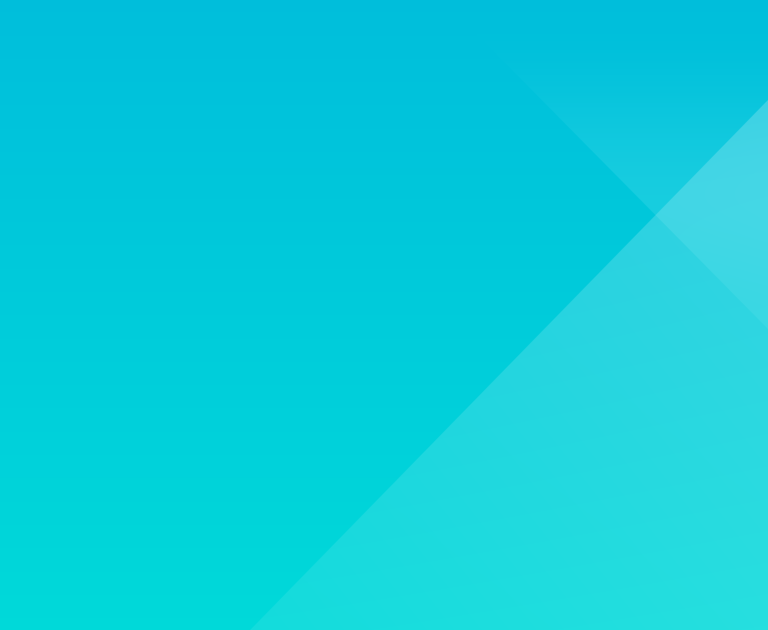
Write a WebGL 1 fragment shader that draws this background.

```glsl
precision highp float;
// Flat cyan background: a vertical gradient from blue-cyan to turquoise, with
// two translucent diagonal sheets crossing at the right. Each sheet is a
// half-plane with a smoothed edge and an opacity that varies over its area.

uniform vec2 u_resolution;

// Coverage of the half-plane on the side of a point that the normal faces.
float halfPlane(vec2 p, vec2 point, vec2 normal) {
    float pixel = 1.0 / u_resolution.y;
    return smoothstep(-0.75 * pixel, 0.75 * pixel, dot(p - point, normalize(normal)));
}

void main() {
    // Height is one unit; x is scaled so the layout always fills the width.
    vec2 uv = gl_FragCoord.xy / u_resolution;
    vec2 p = vec2(uv.x * 1.219, uv.y);

    // Vertical base gradient
    vec3 color = mix(vec3(0.0, 0.851, 0.851), vec3(0.0, 0.745, 0.859), uv.y);

    // Upper sheet: falls to the right, fading in from its top corner
    float upper = halfPlane(p, vec2(1.040, 0.659), vec2(1.012, 1.0));
    float upperFade = smoothstep(0.96, 0.68, p.y) * mix(0.07, 0.12, smoothstep(0.48, 0.68, p.y));
    color = mix(color, vec3(0.75, 0.98, 1.0), upper * upperFade);

    // Lower sheet: rises to the right, brighter toward the upper right
    float lower = halfPlane(p, vec2(0.397, 0.0), vec2(1.0235, -1.0));
    float lowerFade = 0.075 + 0.09 * (p.x - 0.4) + 0.07 * p.y;
    color = mix(color, vec3(1.0), lower * lowerFade);

    gl_FragColor = vec4(color, 1.0);
}
```
